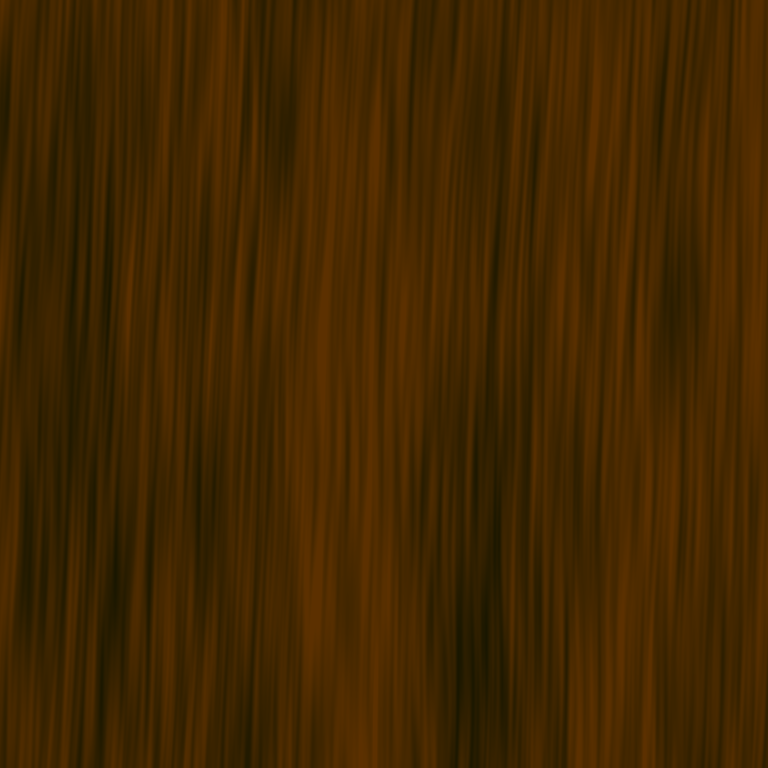
This texture is drawn by a WebGL 2 fragment shader. Its source:

```glsl
#version 300 es
precision highp float;
// Dark walnut boards: fine, gently bending vertical grain over broad tonal bands.

uniform vec2 u_resolution;
out vec4 fragColor;

const vec3 DARK_WOOD = vec3(0.13, 0.10, 0.0);
const vec3 LIGHT_WOOD = vec3(0.36, 0.19, 0.0);
const float MEAN_TONE = 0.55;
const vec2 TONE_RANGE = vec2(-0.18, 1.0);

const float LEAN = 0.035;                  // sideways drift from bottom to top
const vec2 BEND_SCALE = vec2(3.0, 1.2);
const float BEND_AMOUNT = 0.02;
const vec2 WOBBLE_SCALE = vec2(12.0, 3.5);
const float WOBBLE_AMOUNT = 0.005;

const float BAND_COUNT = 3.8;
const float BAND_CENTRE = 0.22;            // middle of the first light band
const float BAND_CONTRAST = 0.11;
const vec2 PATCH_SCALE = vec2(5.0, 0.8);
const float PATCH_CONTRAST = 0.40;
const vec2 STRIPE_SCALE = vec2(14.0, 1.3);
const float STRIPE_CONTRAST = 0.28;

const int FIBRE_LAYERS = 3;
const vec2 FIBRE_SCALE = vec2(70.0, 3.3);  // cells across and along the grain
const vec2 FIBRE_GROWTH = vec2(1.57, 1.25);
const float FIBRE_CONTRAST = 0.46;
const float FIBRE_FALLOFF = 0.88;

const float TAU = 6.2831853;

// Integer hash of a lattice cell, returned in 0..1
float hash(ivec2 cell) {
    uvec2 q = uvec2(cell) * uvec2(1597u, 3812u);
    uint n = (q.x ^ (q.y + 7919u)) * 747796u + 2891u;
    n = ((n >> 15) ^ n) * 73244475u;
    n = ((n >> 16) ^ n) * 73244475u;
    n = (n >> 16) ^ n;
    return float(n & 65535u) / 65536.0;
}

// Dot product of a random unit gradient with the offset from its corner
float cornerSlope(ivec2 cell, vec2 offset) {
    float angle = TAU * hash(cell);
    return dot(vec2(cos(angle), sin(angle)), offset);
}

float gradientNoise(vec2 p) {
    ivec2 cell = ivec2(floor(p));
    vec2 f = fract(p);
    vec2 blend = f * f * f * (f * (f * 6.0 - 15.0) + 10.0);
    float low = mix(cornerSlope(cell, f),
                    cornerSlope(cell + ivec2(1, 0), f - vec2(1.0, 0.0)), blend.x);
    float high = mix(cornerSlope(cell + ivec2(0, 1), f - vec2(0.0, 1.0)),
                     cornerSlope(cell + ivec2(1, 1), f - vec2(1.0)), blend.x);
    return mix(low, high, blend.y);
}

// Shifts the grain sideways so that the fibres lean and curve
vec2 bendGrain(vec2 p) {
    float bend = BEND_AMOUNT * gradientNoise(p * BEND_SCALE + vec2(4.3, 8.6));
    float wobble = WOBBLE_AMOUNT * gradientNoise(p * WOBBLE_SCALE + vec2(21.7, 5.2));
    return vec2(p.x - LEAN * (p.y - 0.5) + bend + wobble, p.y);
}

// Wide light and dark areas
float broadTone(vec2 p) {
    float band = cos(TAU * BAND_COUNT * (p.x - BAND_CENTRE));
    float patches = gradientNoise(p * PATCH_SCALE + vec2(12.4, 3.15));
    float stripes = gradientNoise(p * STRIPE_SCALE + vec2(31.8, 17.4));
    return BAND_CONTRAST * band + PATCH_CONTRAST * patches + STRIPE_CONTRAST * stripes;
}

// Thin streaks, each layer finer and fainter than the last
float fibreTone(vec2 p) {
    float tone = 0.0;
    float contrast = FIBRE_CONTRAST;
    vec2 scale = FIBRE_SCALE;
    vec2 shift = vec2(7.3, 2.6);
    for (int i = 0; i < FIBRE_LAYERS; i++) {
        tone += contrast * gradientNoise(p * scale + shift);
        contrast *= FIBRE_FALLOFF;
        scale *= FIBRE_GROWTH;
        shift += vec2(53.1, 19.37);
    }
    return tone;
}

void main() {
    vec2 p = bendGrain(gl_FragCoord.xy / u_resolution.y);
    float broad = broadTone(p);

    // Streaks fade a little in the lightest areas
    float fibreStrength = mix(1.05, 0.85, smoothstep(0.0, 0.3, broad));
    float tone = MEAN_TONE + broad + fibreStrength * fibreTone(p);
    tone = clamp(tone, TONE_RANGE.x, TONE_RANGE.y);

    fragColor = vec4(mix(DARK_WOOD, LIGHT_WOOD, tone), 1.0);
}
```
